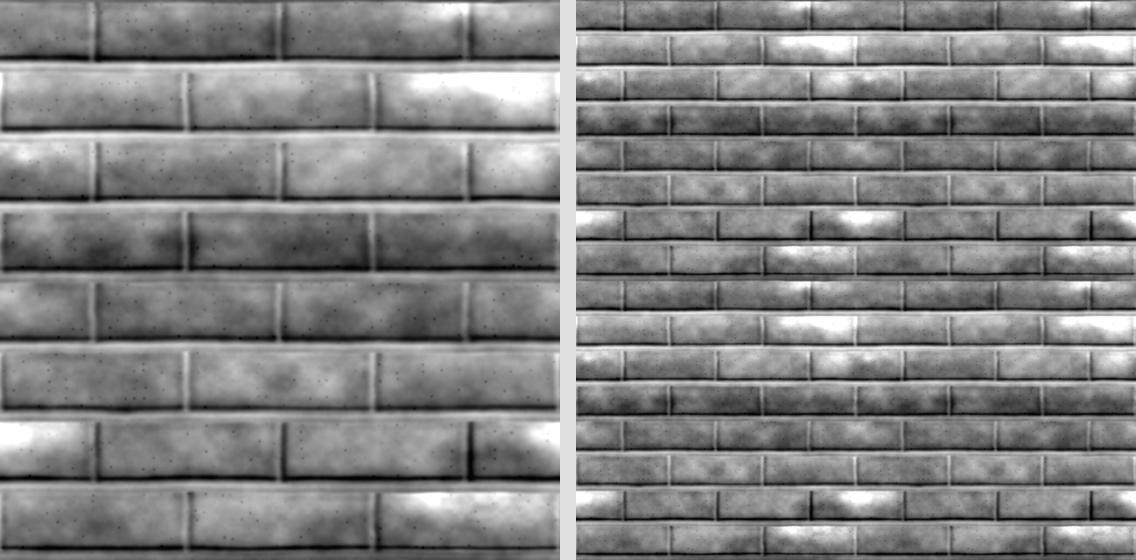
Left, the tile; right, the same tile 2 across and 2 down.
Reproduce this texture procedurally as a three.js fragment shader.

```glsl
varying vec2 vUv;

const vec2 BRICKS = vec2(3.0, 8.0);
const float ROW_HEIGHT = 0.125;
const float WOBBLE = 0.006;
const float UNDERCUT_Y = 0.0215;
const float UNDERCUT_WIDTH = 0.0052;
const float JOINT_WIDTH = 0.007;
const float BRICK_VARIATION = 0.08;
const float MOTTLE = 0.42;
const float GRAIN = 0.16;
const float PIT_DEPTH = 0.13;
const float PIT_CELLS = 64.0;
const vec2 GLOW_SIZE = vec2(0.12, 0.045);
// Values per course: the lower four, then the upper four
const vec4 TONE_LOW = vec4(0.46, 0.47, 0.49, 0.41);
const vec4 TONE_HIGH = vec4(0.37, 0.53, 0.58, 0.42);
const vec4 LEDGE_LOW = vec4(0.43, 0.60, 0.68, 0.66);
const vec4 LEDGE_HIGH = vec4(0.54, 0.76, 0.84, 0.82);
const vec4 UNDERCUT_LOW = vec4(1.0, 1.0, 0.66, 0.72);
const vec4 UNDERCUT_HIGH = vec4(0.92, 0.88, 0.74, 0.88);
const vec4 GLOW_X_LOW = vec4(0.86, 0.03, 0.55, 0.05);
const vec4 GLOW_X_HIGH = vec4(0.12, 0.98, 0.84, 0.84);
const vec4 GLOW_LOW = vec4(0.52, 0.32, 0.10, 0.05);
const vec4 GLOW_HIGH = vec4(0.08, 0.28, 0.40, 0.26);
const vec4 JOINT_SHADE_LOW = vec4(0.55, 0.85, 0.15, 0.20);
const vec4 JOINT_SHADE_HIGH = vec4(0.20, 0.60, 0.30, 0.55);

float hash(vec2 p) {
  vec3 q = fract(vec3(p.xyx) * 0.1031);
  q += dot(q, q.yzx + 33.33);
  return fract((q.x + q.y) * q.z);
}

// Value noise that wraps after a whole number of cells
float noise(vec2 uv, vec2 period, float seed) {
  vec2 p = uv * period;
  vec2 f = fract(p);
  vec2 a = floor(mod(floor(p) + 0.5, period));
  vec2 b = floor(mod(a + 1.5, period));
  f = f * f * (3.0 - 2.0 * f);
  return mix(mix(hash(a + seed), hash(vec2(b.x, a.y) + seed), f.x),
             mix(hash(vec2(a.x, b.y) + seed), hash(b + seed), f.x), f.y);
}

float fbm(vec2 uv, vec2 period, float seed) {
  float sum = 0.0;
  float weight = 0.5;
  for (int i = 0; i < 4; i++) {
    sum += weight * noise(uv, period, seed);
    period *= 2.0;
    weight *= 0.5;
    seed += 17.0;
  }
  return sum / 0.9375;
}

float pick(vec4 low, vec4 high, float row) {
  vec4 lane = vec4(lessThan(abs(vec4(0.0, 1.0, 2.0, 3.0) - mod(row + 0.5, 4.0) + 0.5), vec4(0.5)));
  return dot(row < 3.5 ? low : high, lane);
}

float band(float d, float width) { return exp(-d * d / (width * width)); }

void main() {
  // Running bond layout with slightly uneven edges
  vec2 p = vUv;
  p.y += WOBBLE * (fbm(vUv, vec2(9.0, 8.0), 3.0) - 0.5);
  p.x += WOBBLE * (fbm(vUv, vec2(6.0, 24.0), 11.0) - 0.5);
  float row = floor(mod(floor(p.y * BRICKS.y) + 0.5, BRICKS.y));
  float nextRow = floor(mod(row + 1.5, BRICKS.y));
  float y = fract(p.y * BRICKS.y) * ROW_HEIGHT;
  float x = p.x * BRICKS.x + 0.5 * mod(row, 2.0);
  float brick = floor(mod(floor(x) + 0.5, BRICKS.x));
  float joint = floor(mod(floor(x + 0.5) + 0.5, BRICKS.x));
  float side = (fract(x + 0.5) - 0.5) / BRICKS.x;
  float body = smoothstep(0.009, 0.020, y) * (1.0 - smoothstep(0.116, ROW_HEIGHT, y));

  // Brick face: tone, stains and a lit upper part
  float stain = fbm(vUv, vec2(12.0, 16.0), 29.0) - 0.5;
  float face = pick(TONE_LOW, TONE_HIGH, row) + MOTTLE * stain + 0.9 * (y - 0.065);
  float edge = smoothstep(0.0, 0.012, abs(side));
  face += BRICK_VARIATION * edge * (hash(vec2(brick + 5.0, row + 41.0)) - 0.5);
  face += 0.20 * noise(vUv, vec2(5.0, 8.0), 53.0) * smoothstep(0.055, 0.118, y);
  float glowX = pick(GLOW_X_LOW, GLOW_X_HIGH, row);
  vec2 glowAt = vec2(fract(vUv.x - glowX + 0.5) - 0.5, y - 0.106) / GLOW_SIZE;
  face += pick(GLOW_LOW, GLOW_HIGH, row) * exp(-dot(glowAt, glowAt)) * (1.0 + 2.0 * stain);
  face -= 0.06 * band(abs(side) - 0.013, 0.009) + 0.05 * band(y - 0.112, 0.007);

  // Upright joints, pale on the left and shaded on the right
  float shade = pick(JOINT_SHADE_LOW, JOINT_SHADE_HIGH, row);
  shade += 0.5 * (hash(vec2(joint + 37.0, row + 19.0)) - 0.5);
  float wear = 0.6 + 0.8 * noise(vUv, vec2(6.0, 40.0), 61.0);
  face += (0.20 - 0.16 * shade) * wear * band(side + 0.002, JOINT_WIDTH);
  face -= (0.04 + 0.26 * max(shade, 0.0)) * wear * band(side - 0.007, JOINT_WIDTH);

  // Pale ledges between courses, brightest along a narrow crest
  float ledge = mix(pick(LEDGE_LOW, LEDGE_HIGH, row), pick(LEDGE_LOW, LEDGE_HIGH, nextRow), step(0.06, y));
  ledge += 0.22 * (noise(vUv, vec2(7.0, 8.0), 83.0) - 0.5);
  ledge *= 0.86 + 0.16 * band(y - 0.007, 0.0045);
  float value = mix(ledge, face, body);

  // Shadow under each brick, uneven in depth and thickness
  float run = fbm(vUv, vec2(7.0, 8.0), 97.0);
  float depth = pick(UNDERCUT_LOW, UNDERCUT_HIGH, row) * (0.62 + 0.60 * run);
  depth *= mix(0.45, 1.0, smoothstep(0.002, 0.012, abs(side)));
  value *= 1.0 - min(depth, 0.97) * band(y - UNDERCUT_Y, UNDERCUT_WIDTH * (0.65 + 0.7 * run));
  value *= 1.0 - 0.16 * band(y - 0.029, 0.010);

  // Soft grain and scattered round pits
  value += GRAIN * (fbm(vUv, vec2(40.0), 131.0) - 0.5);
  vec2 cell = floor(vUv * PIT_CELLS);
  vec2 center = 0.3 + 0.4 * vec2(hash(cell + 151.0), hash(cell + 223.0));
  float pit = band(length(fract(vUv * PIT_CELLS) - center), 0.17);
  value -= PIT_DEPTH * body * pit * smoothstep(0.72, 1.0, hash(cell + 307.0));
  gl_FragColor = vec4(vec3(clamp(value, 0.02, 1.0)), 1.0);
}
```
